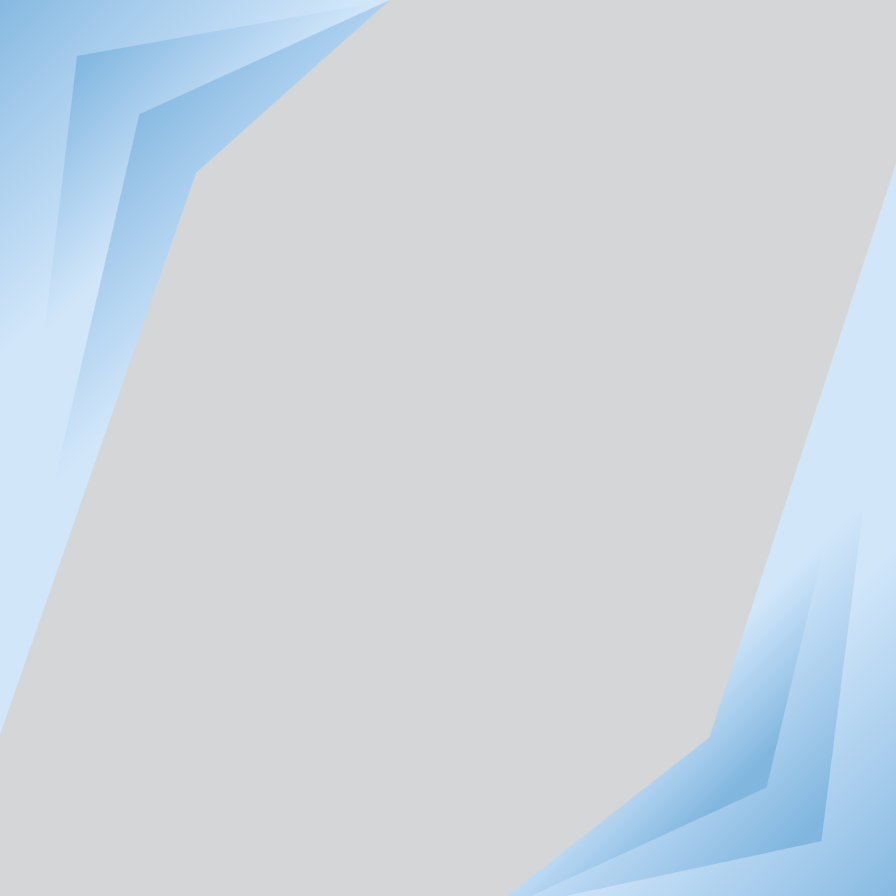
Reproduce this background procedurally as a three.js fragment shader.

```glsl
// Two opposite corners of folded blue sheets around a plain grey field.
// Each corner is drawn in its own frame: bent edges split it into layers,
// and every layer carries a diagonal dark-to-light blue ramp.
varying vec2 vUv;

// Signed distance to the line from a to b, positive away from the corner
float lineSide(vec2 p, vec2 a, vec2 b) {
  vec2 d = normalize(b - a);
  return dot(p - a, vec2(d.y, -d.x));
}

// Smooth coverage of the area beyond the bent edge a - apex - b
float beyondBend(vec2 p, vec2 a, vec2 apex, vec2 b) {
  float d = min(lineSide(p, a, apex), lineSide(p, apex, b));
  return clamp(d / max(fwidth(d), 1e-5) + 0.5, 0.0, 1.0);
}

// Blue ramp along the corner's diagonal, where x + y runs from start to end
vec3 blueRamp(vec2 p, float start, float end) {
  float t = clamp((p.x + p.y - start) / (end - start), 0.0, 1.0);
  vec3 deepBlue = vec3(0.505, 0.715, 0.875);
  vec3 skyBlue = vec3(0.655, 0.803, 0.928);
  vec3 paleBlue = vec3(0.818, 0.902, 0.978);
  return t < 0.45 ? mix(deepBlue, skyBlue, t / 0.45)
                  : mix(skyBlue, paleBlue, (t - 0.45) / 0.55);
}

// Upper left sheets, with the origin in that corner
vec3 upperLeftSheets(vec2 p) {
  vec3 color = blueRamp(p, -0.03, 0.40);
  color = mix(color, blueRamp(p, 0.15, 0.42),
    beyondBend(p, vec2(0.435, 0.0), vec2(0.086, 0.0625), vec2(0.0495, 0.371)));
  return mix(color, blueRamp(p, 0.25, 0.60),
    beyondBend(p, vec2(0.435, 0.0), vec2(0.1555, 0.1275), vec2(0.0585, 0.547)));
}

// Lower right sheets, with the origin in that corner
vec3 lowerRightSheets(vec2 p) {
  vec3 color = blueRamp(p, -0.03, 0.39);
  color = mix(color, blueRamp(p, 0.17, 0.475),
    beyondBend(p, vec2(0.3685, 0.0), vec2(0.0833, 0.0612), vec2(0.0339, 0.453)));
  return mix(color, blueRamp(p, 0.30, 0.477),
    beyondBend(p, vec2(0.4076, 0.0), vec2(0.1445, 0.121), vec2(0.0885, 0.3555)));
}

void main() {
  vec2 upperLeft = vec2(vUv.x, 1.0 - vUv.y);
  vec2 lowerRight = vec2(1.0 - vUv.x, vUv.y);

  // Grey field, cut by the outer bend of each corner
  vec3 grey = vec3(0.831, 0.839, 0.843);
  float clearUpper = beyondBend(upperLeft,
    vec2(0.435, 0.0), vec2(0.219, 0.1925), vec2(0.0, 0.82));
  float clearLower = beyondBend(lowerRight,
    vec2(0.434, 0.0), vec2(0.2083, 0.177), vec2(0.0, 0.8177));

  vec3 color = mix(upperLeftSheets(upperLeft), grey, clearUpper);
  color = mix(lowerRightSheets(lowerRight), color, clearLower);
  gl_FragColor = vec4(color, 1.0);
}
```
